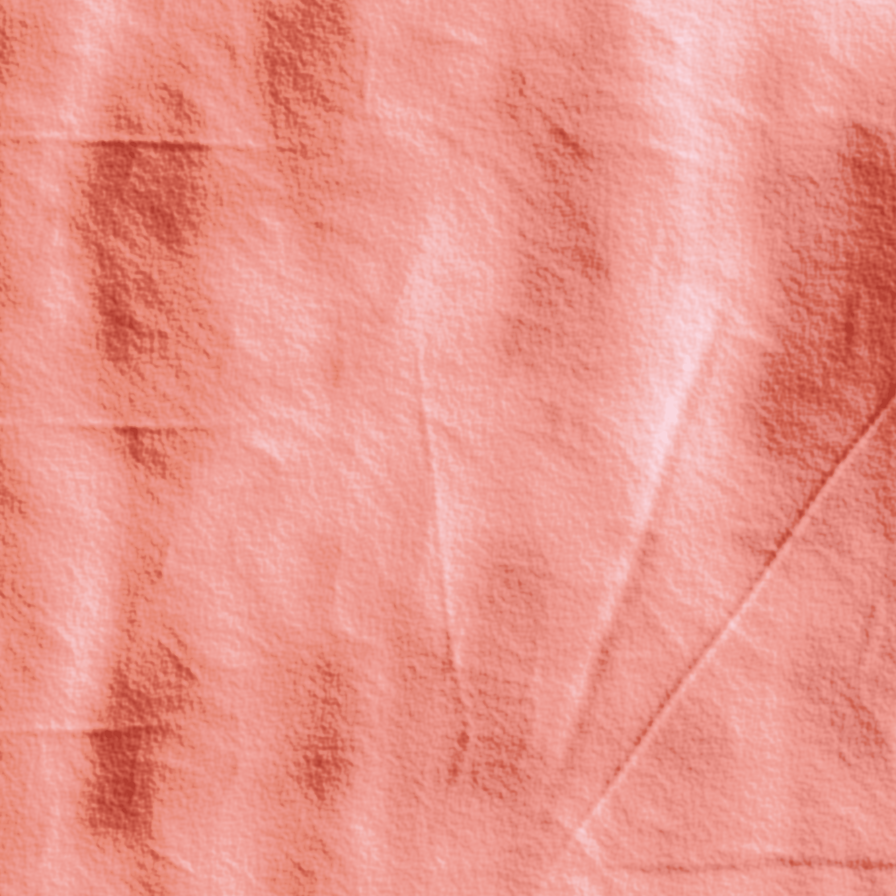
Give the GLSL for this texture, as a WebGL 2 fragment shader.

```glsl
#version 300 es
precision highp float;
// Crumpled coral cotton cloth: soft vertical folds, creases and a pebbly weave.

uniform vec2 u_resolution;
out vec4 fragColor;

const vec3 DEEP  = vec3(0.70, 0.24, 0.19);
const vec3 DARK  = vec3(0.83, 0.40, 0.33);
const vec3 WARM  = vec3(0.91, 0.53, 0.45);
const vec3 COOL  = vec3(0.87, 0.51, 0.47);
const vec3 MID   = vec3(0.93, 0.59, 0.55);
const vec3 LIGHT = vec3(0.95, 0.65, 0.62);
const vec3 PALE  = vec3(0.96, 0.72, 0.71);
const vec3 GLARE = vec3(0.98, 0.84, 0.87);

const float BASE_TONE = 0.56;
const float FOLD_AMOUNT = 0.42;
const float STREAK_AMOUNT = 0.20;
const float BLOTCH_AMOUNT = 0.34;
const float CRUMPLE_AMOUNT = 0.60;
const float WRINKLE_AMOUNT = 0.24;
const float GRAIN_AMOUNT = 0.21;
const float GRAIN_SCALE = 115.0;
const float WRINKLE_CELLS = 9.0;
const vec2 PULL_POINT = vec2(0.61, 0.02);
const vec2 TO_LIGHT = vec2(0.72, 0.69);

vec2 hash2(vec2 cell) {
  uvec2 q = uvec2(ivec2(cell)) * uvec2(1597334673u, 3812015801u);
  uint n = (q.x ^ q.y) * 1597334673u;
  n = (n ^ (n >> 15)) * 2246822519u;
  uint m = (n ^ (n >> 13)) * 3266489917u;
  return vec2(float(n >> 8), float(m >> 8)) / 16777216.0;
}

float cornerSlope(vec2 cell, vec2 offset) {
  float angle = 6.2832 * hash2(cell).x;
  return dot(vec2(cos(angle), sin(angle)), offset);
}

// Gradient noise, about -1 to 1.
float noise(vec2 p) {
  vec2 i = floor(p), f = p - i;
  vec2 u = f * f * f * (f * (f * 6.0 - 15.0) + 10.0);
  vec2 e = vec2(1.0, 0.0);
  float low = mix(cornerSlope(i, f), cornerSlope(i + e, f - e), u.x);
  float high = mix(cornerSlope(i + e.yx, f - e.yx), cornerSlope(i + 1.0, f - 1.0), u.x);
  return 1.4 * mix(low, high, u.y);
}

float bell(float x) { return exp(-x * x); }

float span(float lo, float hi, float x) { return clamp((x - lo) / (hi - lo), 0.0, 1.0); }

// Lit rim to the left of the line a-b, dark groove and fading shade to its right.
float crease(vec2 p, vec2 a, vec2 b, float width) {
  vec2 dir = b - a;
  float len = length(dir);
  dir /= len;
  float along = dot(p - a, dir) / len;
  float d = dot(p - a, vec2(-dir.y, dir.x)) / width;
  float taper = smoothstep(0.0, 0.3, along) * smoothstep(1.0, 0.7, along);
  float shade = smoothstep(0.8, -0.8, d) * exp(-abs(d) / 8.0);
  return taper * (0.7 * bell(d - 0.9) - 0.6 * bell(d + 0.9) - 0.4 * shade);
}

// Short curved wrinkles, one at most per jittered cell, lit from the right.
float wrinkles(vec2 p) {
  vec2 g = p * WRINKLE_CELLS, home = floor(g);
  float sum = 0.0;
  for (int y = -1; y <= 1; y++)
  for (int x = -1; x <= 1; x++) {
    vec2 cell = home + vec2(x, y);
    vec2 r = hash2(cell + 71.0), s = hash2(cell + 203.0);
    // Mostly sloping down to the right, some steep.
    float angle = s.x < 0.7 ? mix(-0.9, 0.0, s.x / 0.7) : mix(-1.9, -1.4, (s.x - 0.7) / 0.3);
    vec2 arm = vec2(cos(angle), sin(angle)) * mix(0.25, 0.6, s.y);
    vec2 centre = cell + 0.2 + 0.6 * r;
    float bend = dot(g - centre, arm);
    vec2 q = g + 1.2 * bend * bend * vec2(-arm.y, arm.x);
    sum += (0.4 + 0.6 * r.x) * crease(q, centre - arm, centre + arm, mix(0.03, 0.07, r.y));
  }
  return sum;
}

float crumpleHeight(vec2 p) {
  vec2 slanted = p + vec2(0.0, 0.5 * p.x);
  return -abs(noise(p * vec2(10.0, 5.0))) - 0.45 * abs(noise(slanted * vec2(13.0, 22.0) + 31.0));
}

float grainHeight(vec2 p) {
  return noise(p * GRAIN_SCALE) + 0.45 * noise(p * GRAIN_SCALE * 1.9 + 17.0);
}

// Broad light and shade of the hanging cloth.
float drape(vec2 p) {
  float tone = FOLD_AMOUNT * noise(vec2(p.x * 7.0, p.y * 1.5) + 5.0);
  tone += STREAK_AMOUNT * noise(vec2(p.x * 19.0, p.y * 3.5) + 61.0);
  tone -= 0.20 * cos(6.2832 * (p.x - 0.17) / 0.18) * smoothstep(0.5, 0.25, p.x);
  tone += 0.44 * bell((p.x - 0.66 - 0.13 * p.y) / 0.10) * mix(0.5, 1.1, p.y);
  tone -= 0.62 * smoothstep(0.80, 0.96, p.x) * bell((p.y - 0.68) / 0.34);
  tone += 0.85 * bell(length(p - vec2(1.0, 1.0)) / 0.09);
  return tone - 0.10 * smoothstep(0.55, 0.15, p.x);
}

float longCreases(vec2 p) {
  float sum = 0.0;
  float broken = 0.75 + 0.7 * noise(p * 9.0 + 7.0);
  for (int i = 0; i < 3; i++) {
    float k = float(i);
    // Fan of pulled folds: one sharp, the next ones wider and fainter.
    float angle = 0.945 + 0.20 * k + 0.09 * k * k;
    vec2 dir = vec2(cos(angle), sin(angle));
    vec2 root = PULL_POINT + dir * (0.08 * k - 0.08) - vec2(0.03 * k, 0.0);
    vec2 tip = root + dir * (0.95 - 0.17 * k);
    float strength = 0.40 - 0.06 * k;
    sum += strength * (i == 1 ? crease(p, root, tip, 0.010) : crease(p, tip, root, 0.0045));
    // Sideways creases running in from the left edge.
    vec2 r = hash2(vec2(k, 9.0));
    vec2 start = vec2(-0.22, 0.845 - 0.335 * k);
    vec2 end = vec2(0.42 - 0.08 * k, start.y + 0.05 * (r.y - 0.4));
    sum += 0.40 * broken * crease(p, start, end, 0.0045);
  }
  return sum - 0.35 * bell((p.y - 0.031) / 0.006) * smoothstep(0.62, 0.75, p.x);
}

vec3 clothColour(float tone, float coolness) {
  vec3 c = mix(DEEP, DARK, span(-0.30, 0.03, tone));
  c = mix(c, mix(WARM, COOL, coolness), span(0.03, 0.21, tone));
  c = mix(c, MID, span(0.21, 0.46, tone));
  c = mix(c, LIGHT, span(0.46, 0.73, tone));
  c = mix(c, PALE, span(0.73, 0.95, tone));
  return mix(c, GLARE, span(0.95, 1.45, tone));
}

void main() {
  vec2 p = gl_FragCoord.xy / u_resolution;
  vec2 warp = vec2(noise(p * 5.0 + 11.0), noise(p * 5.0 + 47.0));
  vec2 soft = p + 0.03 * warp, bent = p + 0.011 * warp;

  float tone = BASE_TONE + drape(soft);
  tone += BLOTCH_AMOUNT * (noise(soft * vec2(4.0, 3.0) + 83.0) + 0.6 * noise(soft * 11.0 + 29.0));
  tone += longCreases(bent) + WRINKLE_AMOUNT * wrinkles(bent);

  // Relief shading of the crumples and the weave.
  vec2 wide = TO_LIGHT * 0.005, fine = TO_LIGHT * 0.0018;
  tone += CRUMPLE_AMOUNT * (crumpleHeight(soft - wide) - crumpleHeight(soft + wide));
  tone += GRAIN_AMOUNT * (grainHeight(p - fine) - grainHeight(p + fine));

  float coolness = smoothstep(0.25, 0.85, p.x + 0.2 * noise(p * 3.0));
  fragColor = vec4(clothColour(tone, coolness), 1.0);
}
```
